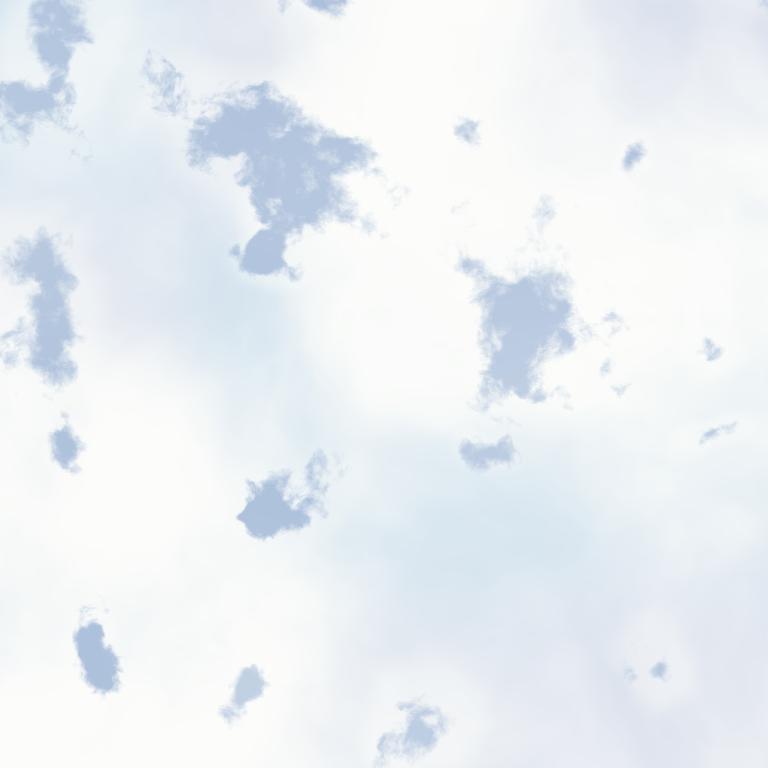
Give the GLSL for this texture, as a Shadertoy shader.

```glsl
const vec3 CLOUD_WHITE = vec3(0.987, 0.989, 0.981);
const vec3 HAZE_BLUE = vec3(0.840, 0.898, 0.938);
const vec3 HAZE_LAVENDER = vec3(0.858, 0.884, 0.930);
const vec3 SKY_BLUE = vec3(0.665, 0.745, 0.855);
const float PATCH_GRID = 4.0;

float hash(vec2 p) {
    return fract(sin(dot(p, vec2(127.1, 311.7))) * 43758.5453);
}

float valueNoise(vec2 p) {
    vec2 cell = floor(p);
    vec2 f = fract(p);
    f = f * f * f * (f * (f * 6.0 - 15.0) + 10.0);
    float low = mix(hash(cell), hash(cell + vec2(1.0, 0.0)), f.x);
    float high = mix(hash(cell + vec2(0.0, 1.0)), hash(cell + vec2(1.0)), f.x);
    return mix(low, high, f.y);
}

mat2 rotation(float angle) {
    float c = cos(angle);
    float s = sin(angle);
    return mat2(c, s, -s, c);
}

// Layered noise, normalised to 0..1
float fbm(vec2 p, int octaves, float gain) {
    float sum = 0.0;
    float total = 0.0;
    float amplitude = 1.0;
    mat2 turn = rotation(0.65);
    for (int i = 0; i < octaves; i++) {
        sum += amplitude * valueNoise(p);
        total += amplitude;
        amplitude *= gain;
        p = turn * p * 2.03 + vec2(17.3, 9.1);
    }
    return sum / total;
}

vec2 warp(vec2 p, float frequency, float amount) {
    vec2 offset = vec2(fbm(p * frequency + 3.7, 4, 0.5),
                       fbm(p * frequency + 41.2, 4, 0.5));
    return p + amount * (offset - 0.5);
}

// One oval per grid cell: 1 at its centre, 0 at its rim, negative outside
float patchField(vec2 p, float grid) {
    vec2 home = floor(p * grid);
    float field = -1.0;
    for (int y = -1; y <= 1; y++) {
        for (int x = -1; x <= 1; x++) {
            vec2 cell = home + vec2(x, y);
            vec2 jitter = vec2(hash(cell + 5.3), hash(cell + 23.9));
            vec2 centre = (cell + 0.15 + 0.7 * jitter) / grid;
            float size = hash(cell + 61.7);
            float radius = mix(0.03, 0.125, size * size * size);
            float aspect = mix(1.0, 1.5, hash(cell + 11.1));
            vec2 q = rotation(6.283 * hash(cell + 37.5)) * (p - centre);
            q *= vec2(1.0 / aspect, aspect);
            field = max(field, 1.0 - length(q) / radius);
        }
    }
    return field;
}

// Broad veils of thin shade across the cloud
float hazeAmount(vec2 p) {
    float veil = fbm(warp(p, 2.5, 0.25) * 2.6 + 8.4, 6, 0.48);
    return smoothstep(0.30, 0.80, veil);
}

// Ragged openings, with edges that are crisp in places and soft in others
float gapAmount(vec2 p, float field) {
    float detail = fbm(warp(p, 16.0, 0.03) * 15.0, 6, 0.62);
    float density = field + 2.4 * (detail - 0.5);
    float softness = mix(0.4, 0.9, valueNoise(p * 5.0 + 2.6));
    float opacity = mix(0.6, 1.0, valueNoise(p * 3.0 + 14.8));
    return opacity * smoothstep(0.2, 0.2 + softness, density);
}

void mainImage(out vec4 fragColor, in vec2 fragCoord) {
    vec2 p = fragCoord / min(iResolution.x, iResolution.y);

    // Bright cloud surrounds each opening
    float field = patchField(warp(p, 7.0, 0.09), PATCH_GRID);
    float haze = hazeAmount(p) * (1.0 - 0.4 * smoothstep(-0.6, 0.2, field));

    // Shade drifts from blue to lavender
    float tint = smoothstep(0.3, 0.7, valueNoise(p * 2.0 + 31.0));
    vec3 color = mix(CLOUD_WHITE, mix(HAZE_BLUE, HAZE_LAVENDER, tint), haze);

    // Sky through the openings
    color = mix(color, SKY_BLUE, gapAmount(p, field));
    fragColor = vec4(color, 1.0);
}
```
